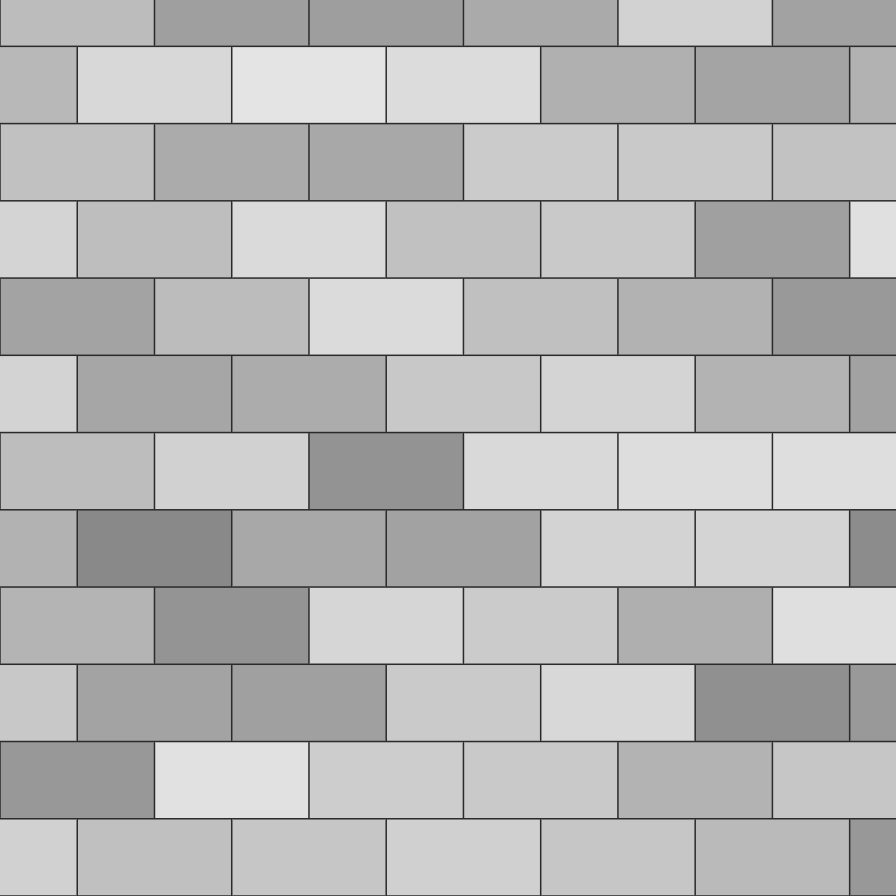
Write a WebGL 1 fragment shader that draws this pattern.

```glsl
precision highp float;

// Running-bond wall of flat grey bricks separated by thin dark joints.
// Alternate rows shift by half a brick; a hash of each brick's cell picks
// its shade, and joints are drawn with exact box-filtered line coverage.

uniform vec2 u_resolution;

const vec2 BRICK_COUNT = vec2(5.8, 11.6);   // bricks across and rows up
const float JOINT_WIDTH = 0.0017;           // in canvas units
const vec3 JOINT_COLOR = vec3(0.17);
const float DARKEST_BRICK = 0.53;
const float LIGHTEST_BRICK = 0.895;
const float LIGHT_BIAS = 0.7;               // below 1 favours light bricks

float hash(vec2 cell) {
  vec3 q = fract(vec3(cell.xyx) * 0.1031);
  q += dot(q, q.yzx + 33.33);
  return fract((q.x + q.y) * q.z);
}

// Shift every even row by half a brick.
vec2 bondCoordinates(vec2 p, vec2 count) {
  vec2 grid = p * count;
  grid.x += 0.5 * (1.0 - mod(floor(grid.y), 2.0));
  return grid;
}

// Distance to the nearest brick edge on each axis, in canvas units.
vec2 edgeDistance(vec2 grid, vec2 count) {
  vec2 f = fract(grid);
  return min(f, 1.0 - f) / count;
}

// Fraction of a pixel covered by a line centred at distance d.
float lineCoverage(float d, float width, float pixel) {
  float halfWidth = 0.5 * width;
  float inner = max(d - 0.5 * pixel, -halfWidth);
  float outer = min(d + 0.5 * pixel, halfWidth);
  return clamp((outer - inner) / pixel, 0.0, 1.0);
}

vec3 brickColor(vec2 cell) {
  float lightness = pow(hash(cell + 7.0), LIGHT_BIAS);
  return vec3(mix(DARKEST_BRICK, LIGHTEST_BRICK, lightness));
}

void main() {
  float pixel = 1.0 / min(u_resolution.x, u_resolution.y);
  vec2 p = gl_FragCoord.xy * pixel;

  vec2 grid = bondCoordinates(p, BRICK_COUNT);
  vec2 edge = edgeDistance(grid, BRICK_COUNT);

  float joint = max(lineCoverage(edge.x, JOINT_WIDTH, pixel),
                    lineCoverage(edge.y, JOINT_WIDTH, pixel));

  vec3 color = mix(brickColor(floor(grid)), JOINT_COLOR, joint);
  gl_FragColor = vec4(color, 1.0);
}
```
